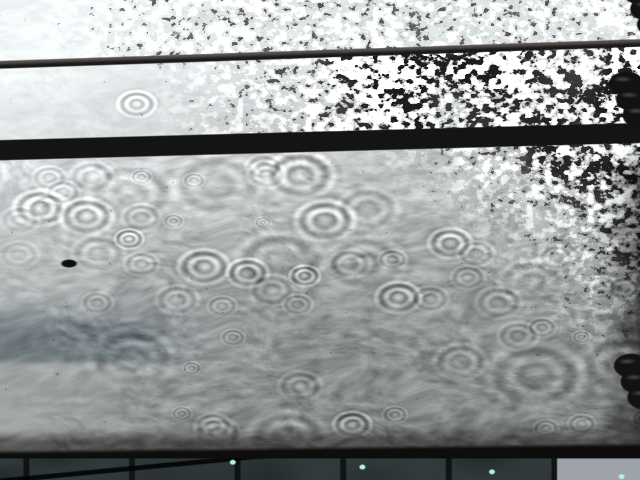
Give the GLSL for this texture, as a Shadertoy shader.

```glsl
// Rain ripples and grit on a wet glass roof, crossed by dark bars.

float hash(vec2 p) {
    vec3 q = fract(p.xyx * 0.1031);
    q += dot(q, q.yzx + 33.33);
    return fract((q.x + q.y) * q.z);
}

float noise(vec2 p) {
    vec2 i = floor(p), f = fract(p), e = vec2(0, 1);
    f = f * f * (3.0 - 2.0 * f);
    return mix(mix(hash(i), hash(i + e.yx), f.x),
               mix(hash(i + e.xy), hash(i + e.yy), f.x), f.y);
}

float fbm(vec2 p) {
    float sum = 0.0, amp = 0.55;
    for (int i = 0; i < 3; i++) {
        sum += amp * noise(p);
        p = mat2(1.6, 1.1, -1.1, 1.6) * p + 17.3;
        amp *= 0.5;
    }
    return sum;
}

// Coverage of an ellipse with a soft rim
float ellipse(vec2 p, vec2 center, vec2 radius, float soft) {
    float d = (length((p - center) / radius) - 1.0) * min(radius.x, radius.y);
    return 1.0 - smoothstep(-soft, soft, d);
}

// Coverage of a bar around the height y
float bar(vec2 p, float y, float halfWidth, float soft) {
    return 1.0 - smoothstep(-soft, soft, abs(p.y - y) - halfWidth);
}

// Lit concentric rings: positive is bright, negative is dark
float ripple(vec2 p, vec2 center, float radius) {
    vec2 d = (p - center) * vec2(1.0, 1.45);
    float len = length(d), t = len / radius;
    float envelope = smoothstep(0.1, 0.4, t) * (1.0 - smoothstep(0.8, 1.3, t));
    float light = 0.75 + 0.25 * d.y / (len + 0.0001);
    return envelope * light * sin(14.0 * t + 0.85) + 0.7 * exp(-50.0 * t * t);
}

// Ripples jittered over a grid
float scatterRipples(vec2 p, float size, float seed, float chance) {
    float sum = 0.0;
    for (int k = 0; k < 9; k++) {
        vec2 id = floor(p / size) + vec2(k % 3 - 1, k / 3 - 1);
        vec2 jitter = vec2(hash(id + seed), hash(id + seed + 41.7));
        float radius = size * mix(0.2, 0.62, hash(id + seed + 83.1));
        if (hash(id + seed + 9.4) < chance)
            sum += ripple(p, (id + 0.2 + 0.6 * jitter) * size, radius);
    }
    return sum;
}

// How thickly grit lies on each pane
float gritDensity(vec2 p, float upperBar, float lowerBar) {
    float top = 0.55 * smoothstep(0.05, 0.4, p.x);
    float middle = smoothstep(0.22, 0.85, p.x);
    float low = smoothstep(-0.38, 0.25, p.x - 1.0 + 1.1 * (p.y - 0.7));
    return p.y > upperBar ? top : p.y > lowerBar ? middle : low;
}

vec3 waterColor(vec2 p) {
    float tone = mix(0.53, 0.83, smoothstep(0.15, 0.86, p.y));
    tone += 0.1 * (1.0 - smoothstep(0.0, 0.7, p.x)) + 0.05 * smoothstep(0.74, 0.9, p.y);
    tone += 0.05 * (fbm(p * vec2(4, 7)) - 0.5);
    // Blurred reflection at the left
    float shade = smoothstep(0.235, 0.255, p.y) * (1.0 - smoothstep(0.3, 0.39, p.y));
    shade *= 1.0 - smoothstep(0.25, 0.45, p.x);
    return mix(tone * vec3(0.98, 1.0, 1.005), vec3(0.42, 0.46, 0.48), 0.85 * shade);
}

vec3 streetBelow(vec2 p, float px) {
    vec3 c = vec3(0.17, 0.2, 0.21) * (0.8 + 0.4 * noise(p * vec2(9, 20)));
    float mullion = abs(fract((p.x - 0.495) / 0.22 + 0.5) - 0.5) * 0.22;
    c *= 0.35 + 0.65 * smoothstep(0.004, 0.004 + 2.0 * px, mullion);
    c = mix(c, vec3(0.62, 0.64, 0.67), smoothstep(1.158, 1.163, p.x));
    c *= 1.0 - 0.85 * bar(p, 0.095 * p.x - 0.002, 0.005, px);
    for (float i = 0.0; i < 4.0; i++) {
        vec2 lamp = vec2(0.485 + 0.27 * i, 0.037 - 0.01 * i);
        c = mix(c, vec3(0.7, 0.95, 0.9), ellipse(p, lamp, vec2(0.006, 0.005), px));
    }
    return c;
}

// Stack of dark rounded fittings
vec3 addFitting(vec3 c, vec2 p, vec2 base, float px) {
    for (int i = 0; i < 3; i++) {
        vec2 center = base + vec2(0.014, -0.033) * float(i);
        c = mix(c, vec3(0.07), ellipse(p, center, vec2(0.036, 0.025), px));
        c += 0.18 * ellipse(p, center + vec2(-0.008, 0.009), vec2(0.012, 0.004), 0.004);
    }
    return c;
}

void mainImage(out vec4 fragColor, in vec2 fragCoord) {
    vec2 p = fragCoord / iResolution.y;
    float px = 1.0 / iResolution.y;
    float upperBar = 0.865 + 0.034 * p.x, lowerBar = 0.687 + 0.027 * p.x;
    vec3 c = waterColor(p);

    // Large ripples as center and radius, then scattered ones
    const vec3 drops[12] = vec3[12](
        vec3(0.285, 0.783, 0.042), vec3(0.083, 0.566, 0.058), vec3(0.18, 0.549, 0.058),
        vec3(0.269, 0.502, 0.032), vec3(0.425, 0.444, 0.056), vec3(0.516, 0.431, 0.046),
        vec3(0.635, 0.425, 0.034), vec3(0.83, 0.38, 0.05), vec3(0.677, 0.54, 0.065),
        vec3(0.625, 0.635, 0.075), vec3(0.938, 0.493, 0.048), vec3(0.734, 0.115, 0.042));
    float rings = 0.0;
    for (int i = 0; i < 12; i++) rings += ripple(p, drops[i].xy, drops[i].z);
    float pane = 1.0 - smoothstep(lowerBar - 0.03, lowerBar, p.y);
    float busy = pane * smoothstep(0.1, 0.6, p.x + 0.7 * p.y);
    float faint = scatterRipples(p, 0.17, 3.0, 0.8) + scatterRipples(p, 0.085, 57.0, 0.3);
    float swell = fbm(p * vec2(38, 85) + 3.0 * noise(p * 12.0)) - 0.48;
    c += 0.19 * rings + 0.09 * busy * faint + swell * mix(0.12, 0.3, busy);

    // Grit and the sparkle between its grains
    float density = gritDensity(p, upperBar, lowerBar) * (0.75 + 0.5 * noise(p * 14.0));
    float grain = fbm(p * vec2(78, 100));
    float level = mix(0.12, 0.43, min(density, 1.0));
    float grit = 1.0 - smoothstep(level - 0.06, level + 0.06, grain);
    c += 0.4 * density * smoothstep(0.46, 0.65, grain);
    c = mix(c, vec3(0.12, 0.11, 0.1), grit * min(1.0, 0.35 + density * 0.6));
    float edgeDirt = smoothstep(1.23, 1.35, p.x + 0.08 * (fbm(p * 25.0) - 0.5));
    c *= 1.0 - 0.65 * edgeDirt * (1.0 - smoothstep(0.6, 0.75, p.y));
    c = mix(c, vec3(0.06), ellipse(p, vec2(0.144, 0.451), vec2(0.016, 0.008), px));

    // Gutter, sill and street
    float gutter = 1.0 - smoothstep(0.075, 0.108 + 0.02 * p.x, p.y);
    c = mix(c, vec3(0.27) + 0.2 * swell, 0.9 * gutter);
    float sill = 0.058 + 0.012 * p.x;
    c = mix(c, vec3(0.05), 1.0 - smoothstep(sill - 0.006, sill + 0.006, p.y));
    c = mix(c, streetBelow(p, px), 1.0 - smoothstep(0.045 - px, 0.045 + px, p.y));

    // Bars and fittings
    float rim = smoothstep(-0.004, 0.006, p.y - upperBar);
    c = mix(c, mix(vec3(0.1), vec3(0.34, 0.32, 0.3), rim), bar(p, upperBar, 0.008, px));
    c = mix(c, vec3(0.08), bar(p, lowerBar, 0.021, px));
    c = addFitting(c, p, vec2(1.305, 0.826), px);
    c = addFitting(c, p, vec2(1.315, 0.238), px);
    c = addFitting(c, p, vec2(1.335, 1.015), px);
    fragColor = vec4(clamp(c, 0.0, 1.0), 1.0);
}
```
